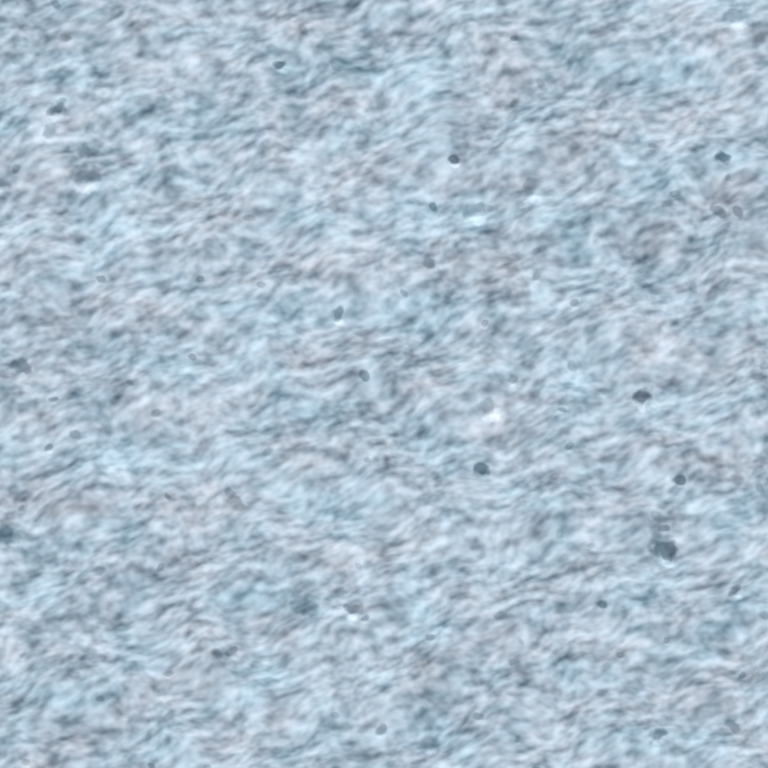
Write a three.js fragment shader that draws this texture.

```glsl
// Pale blue rough plaster: streaky grain tilted slightly upward to the right,
// made of stretched gradient noise, with thin dark creases and scattered
// irregular dark pits, some of which catch light on their lower lip.

varying vec2 vUv;

const vec3 PLASTER = vec3(0.685, 0.758, 0.817);
const vec3 TINT_SHIFT = vec3(-0.045, 0.008, 0.020);
const float GRAIN_TILT = 0.20;

vec2 hash2(vec2 p) {
  vec3 q = fract(p.xyx * vec3(0.1031, 0.1030, 0.0973));
  q += dot(q, q.yzx + 33.33);
  return fract((q.xx + q.yz) * q.zy);
}

mat2 rotation(float angle) {
  float c = cos(angle), s = sin(angle);
  return mat2(c, -s, s, c);
}

float cornerSlope(vec2 cell, vec2 offset) {
  float angle = 6.2832 * hash2(cell).x;
  return dot(vec2(cos(angle), sin(angle)), offset);
}

// Gradient noise, roughly -0.7 to 0.7
float noise(vec2 p) {
  vec2 i = floor(p), f = fract(p);
  vec2 u = f * f * f * (f * (f * 6.0 - 15.0) + 10.0);
  vec2 e = vec2(1.0, 0.0);
  float low = mix(cornerSlope(i, f), cornerSlope(i + e.xy, f - e.xy), u.x);
  float high = mix(cornerSlope(i + e.yx, f - e.yx), cornerSlope(i + e.xx, f - e.xx), u.x);
  return mix(low, high, u.y);
}

// Layered streaks with a tail toward the dark side
float grain(vec2 p) {
  float tone = 0.08 * noise(p * vec2(4.0, 7.0) + 90.0);
  tone += 0.14 * noise(p * vec2(15.0, 32.0) + 110.0);
  tone += 0.22 * noise(p * vec2(34.0, 72.0) + 130.0);
  tone += 0.17 * noise(rotation(0.25) * p * vec2(62.0, 112.0) + 170.0);
  tone += 0.07 * noise(p * vec2(120.0, 170.0) + 210.0);
  return tone - 0.9 * tone * tone;
}

// Thin, short dark lines along the grain
float creases(vec2 p) {
  float line = noise(p * vec2(26.0, 84.0) + 310.0);
  float patches = noise(p * vec2(9.0, 13.0) + 350.0);
  return smoothstep(0.22, 0.55, line) * smoothstep(-0.2, 0.3, patches);
}

// Scattered pits: x is the darkness, y the light on the lower lip
vec2 pits(vec2 uv, float count, float chance, float minRadius, float maxRadius, float seed) {
  vec2 cell = floor(uv * count);
  float ragged = 0.55 * noise(uv * 75.0 + seed) + 0.25 * noise(uv * 150.0 + seed);
  vec2 result = vec2(0.0);
  for (int y = -1; y <= 1; y++) {
    for (int x = -1; x <= 1; x++) {
      vec2 id = cell + vec2(float(x), float(y));
      vec2 place = hash2(id + seed);
      vec2 kind = hash2(id + seed + 41.0);
      vec2 look = hash2(id + seed + 83.0);
      float present = step(kind.x, chance);
      float radius = mix(minRadius, maxRadius, kind.y * kind.y);
      vec2 offset = uv - (id + place) / count;
      vec2 local = rotation((look.x - 0.5) * 2.0) * offset / radius;
      float reach = length(local * vec2(0.8, 1.25)) + ragged;
      float dark = (1.0 - smoothstep(0.45, 1.15, reach)) * mix(0.45, 1.0, look.y);
      vec2 lip = (offset + vec2(-0.2, 1.1) * radius) / radius;
      float lit = 1.0 - smoothstep(0.2, 0.9, length(lip * vec2(0.7, 1.5)) + ragged);
      result = max(result, present * vec2(dark, lit * step(0.5, look.x)));
    }
  }
  return result;
}

void main() {
  // Bend the grain a little so streaks are not ruler straight
  vec2 bend = vec2(noise(vUv * 11.0 + 20.0), noise(vUv * 13.0 + 50.0));
  vec2 p = rotation(GRAIN_TILT) * vUv + 0.014 * bend;

  float tone = grain(p) - 0.07 * creases(p);
  vec2 large = pits(vUv, 9.0, 0.30, 0.008, 0.020, 400.0);
  vec2 small = pits(vUv, 21.0, 0.22, 0.005, 0.010, 600.0);

  tone += 0.13 * large.y + 0.05 * small.y;
  tone = mix(tone, -0.32 + 0.5 * tone, 0.9 * large.x);
  tone = mix(tone, -0.25 + 0.5 * tone, 0.7 * small.x);

  float tint = noise(vUv * vec2(10.0, 16.0) + 700.0) + 0.6 * noise(p * vec2(34.0, 60.0) + 750.0);
  gl_FragColor = vec4(clamp(PLASTER + tone + TINT_SHIFT * tint, 0.0, 1.0), 1.0);
}
```
